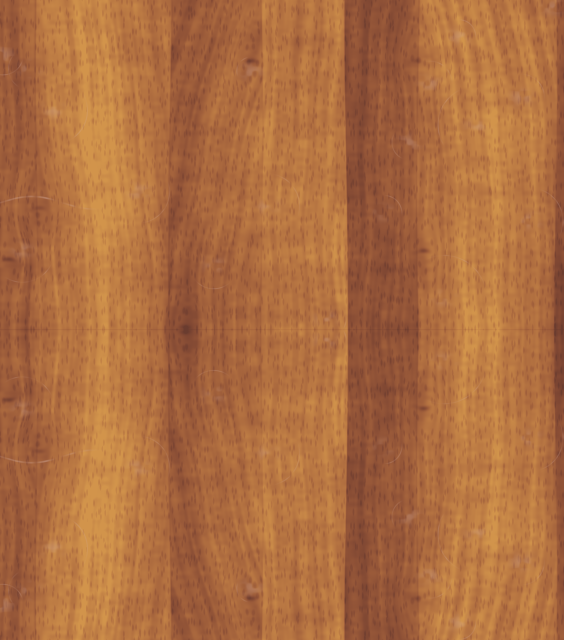
This texture is drawn by a WebGL 2 fragment shader. Its source:

```glsl
#version 300 es
precision highp float;
// Varnished wood of seven upright planks, mirrored about a faint middle joint.
// Each plank has a tone profile and bent, stretched noise for its grain;
// knots, cellular pores, pale scuffs and hairline scratches lie on top.
uniform vec2 u_resolution;
out vec4 fragColor;

float hash(vec2 p) {
  vec3 q = fract(p.xyx * vec3(0.1031, 0.1030, 0.0973));
  q += dot(q, q.yzx + 33.33);
  return fract((q.x + q.y) * q.z);
}

float noise(vec2 p) {
  vec2 i = floor(p), f = fract(p);
  f *= f * (3.0 - 2.0 * f);
  return mix(mix(hash(i), hash(i + vec2(1, 0)), f.x),
             mix(hash(i + vec2(0, 1)), hash(i + vec2(1, 1)), f.x), f.y);
}

// Distance to the nearest scattered cell point
float cellular(vec2 p) {
  vec2 cell = floor(p);
  float nearest = 2.0;
  for (int y = -1; y <= 1; y++)
    for (int x = -1; x <= 1; x++) {
      vec2 c = cell + vec2(x, y);
      vec2 point = c + vec2(hash(c), hash(c + 71.3));
      nearest = min(nearest, length(point - p));
    }
  return nearest;
}

// plank = right edge, then tone at its left, middle and right
float plankTone(vec4 plank, float left, float lean, vec2 p, float seed) {
  float bend = lean * p.y * p.y;
  float s = clamp((p.x - 0.5 * bend - left) / (plank.x - left), 0.0, 1.0);
  float tone = mix(mix(plank.y, plank.z, smoothstep(0.0, 0.5, s)),
                   plank.w, smoothstep(0.5, 1.0, s));
  tone += 0.5 * (p.y - 0.22) * (1.0 - tone);

  // Grain: broad rings, narrow streaks and fine fibres
  float g = p.x - bend + 0.006 * sin(p.y * 11.0 + seed)
          + 0.003 * sin(p.y * 27.0 + seed * 2.0 + p.x * 20.0);
  tone += 0.30 * (noise(vec2(g * 60.0 + seed * 9.0, p.y * 2.5)) - 0.5);
  tone += 0.22 * (noise(vec2(g * 190.0 + seed * 5.0, p.y * 9.0)) - 0.5);
  return tone + 0.05 * sin(g * 300.0 + 4.0 * sin(g * 31.0 + seed));
}

vec3 woodColor(float t) {
  return vec3(0.50 + 0.28 * t, 0.28 + 0.17 * t + 0.08 * t * t, 0.20 + 0.06 * t + 0.02 * t * t);
}

void main() {
  vec2 uv = gl_FragCoord.xy / u_resolution;
  vec2 p = vec2(uv.x, abs(uv.y - 0.485));
  float aa = 1.0 / u_resolution.x;

  // Knots push the grain apart and leave a dark comma
  vec3 knots[6] = vec3[6](vec3(0.015, 0.110, 1.0), vec3(0.070, 0.190, 0.6),
    vec3(0.752, 0.123, 1.0), vec3(0.447, 0.420, 0.8),
    vec3(0.328, 0.004, 0.6), vec3(0.739, 0.420, 0.6));
  vec2 bent = p;
  float knotShade = 0.0;
  for (int i = 0; i < 6; i++) {
    vec2 d = p - knots[i].xy;
    bent.x -= 0.6 * d.x * exp(-dot(d * d, vec2(900.0, 500.0)));
    d.y += 12.0 * d.x * d.x;
    knotShade += knots[i].z * (0.55 * exp(-dot(d * d, vec2(9000.0, 70000.0)))
               + 0.16 * exp(-dot(d * d, vec2(2500.0, 900.0))));
  }

  // Planks, laid from left to right
  vec4 planks[7] = vec4[7](vec4(0.066, 0.38, 0.36, 0.46), vec4(0.302, 0.62, 1.04, 0.62),
    vec4(0.463, 0.34, 0.54, 0.70), vec4(0.614, 0.92, 0.86, 0.80),
    vec4(0.742, 0.14, 0.26, 0.42), vec4(0.985, 0.70, 0.94, 0.70),
    vec4(1.02, 0.25, 0.20, 0.20));
  float leans[7] = float[7](0.0, -0.20, 0.48, 0.03, 0.10, -0.20, 0.0);
  float tone = 0.0, left = -0.02, seamShade = 0.0;
  for (int i = 0; i < 7; i++) {
    float id = float(i);
    float seam = left + 0.003 * sin(p.y * 7.0 + id * 1.9);
    float t = plankTone(planks[i], left, leans[i], bent, id * 3.7 + 1.0);
    tone = mix(tone, t, smoothstep(seam - aa, seam + aa, p.x));
    seamShade += (0.05 + 0.08 * hash(vec2(id, 4.0))) * smoothstep(0.003, 0.0, abs(p.x - seam));
    left = planks[i].x;
  }

  // Cross figure, speckle, pores and the middle joint
  tone += 0.17 * (noise(p * vec2(13.0, 42.0) + 5.0) - 0.5);
  tone += 0.16 * (noise(p * vec2(75.0, 150.0) + 9.0) - 0.5);
  tone += 0.09 * sin(p.y * 9.0 + 2.5 * sin(p.x * 9.0)) * sin(p.x * 17.0 + p.y * 5.0);
  tone -= 0.20 * smoothstep(0.32, 0.08, cellular(bent * vec2(125.0, 42.0)));
  tone -= knotShade + seamShade + 0.10 * smoothstep(0.002, 0.0, p.y);
  vec3 color = woodColor(clamp(tone, -0.3, 1.15));

  // Wear: random arcs and cloudy scuffs, plus one long scratch at the left
  float wear = 0.0;
  float grit = noise(p * vec2(110.0, 120.0));
  for (int i = 0; i < 18; i++) {
    float id = float(i);
    vec2 center = vec2(hash(vec2(id, 1.0)), 0.52 * hash(vec2(id, 2.0)));
    vec2 d = (p - center) * vec2(0.883, 1.0);
    float radius = 0.02 + 0.05 * hash(vec2(id, 3.0));
    float turn = 6.283 * hash(vec2(id, 5.0));
    float facing = dot(d, vec2(cos(turn), sin(turn))) / max(length(d), 0.001);
    wear += 0.30 * grit * smoothstep(0.0018, 0.0, abs(length(d) - radius))
          * smoothstep(0.6, 0.95, facing);
    wear += 0.30 * exp(-dot(d * d, vec2(4500.0, 9000.0)))
          * smoothstep(0.35, 0.8, noise(p * vec2(95.0, 130.0) + id));
  }
  float scratch = abs(p.y - 0.198 - 0.010 * sin(p.x * 28.0));
  wear += 0.5 * grit * smoothstep(0.0025, 0.0, scratch) * smoothstep(0.20, 0.12, p.x);
  color = mix(color, vec3(0.82, 0.66, 0.60), min(wear, 0.5));

  fragColor = vec4(color, 1.0);
}
```
